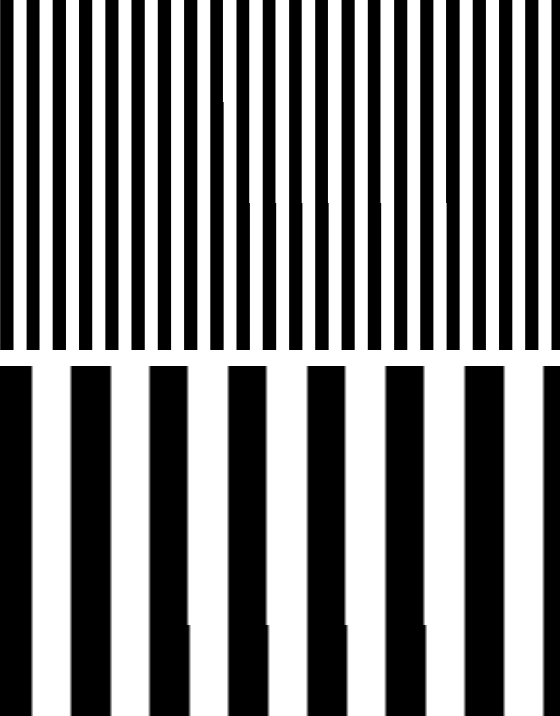
Top, the full canvas; bottom, a detail of the centre.
Write a WebGL 2 fragment shader that draws this pattern.

```glsl
#version 300 es
precision highp float;
// Upright black and white stripes with slight jogs and wear along their edges.

uniform vec2 u_resolution;
out vec4 fragColor;

// Sine-free hash from a bar number to 0..1
float hash(float n) {
    n = fract(n * 0.1031 + 0.137);
    n *= n + 33.33;
    n *= n + n;
    return fract(n);
}

void main() {
    vec2 uv = gl_FragCoord.xy / u_resolution;

    // 21 1/3 repeats across; each cell starts a quarter period before its bar
    float stripes = uv.x * 21.3333 + 0.25;
    float bar = floor(stripes);
    float x = fract(stripes) - 0.25;

    // Small fixed differences between bars
    float left = 0.010 + 0.008 * (hash(bar) - 0.5);
    float right = 0.512 + 0.012 * (hash(bar + 40.0) - 0.5);

    // Some middle bars are narrower on the right above a jog
    bool jogged = bar > 7.5 && bar < 14.5 && bar != 13.0;
    float jogHeight = bar < 8.5 ? 0.708 : 0.42;
    if (jogged) right = uv.y > jogHeight ? 0.494 : 0.520;

    // One bar reaches further left above its jog
    if (bar == 17.0) left = uv.y > 0.42 ? -0.008 : 0.014;

    // Soft edges, never finer than one pixel
    float softness = max(21.3333 / u_resolution.x, 0.04);
    float inside = min(x - left, right - x);
    float ink = clamp(inside / softness + 0.5, 0.0, 1.0);

    fragColor = vec4(vec3(1.0 - ink), 1.0);
}
```
